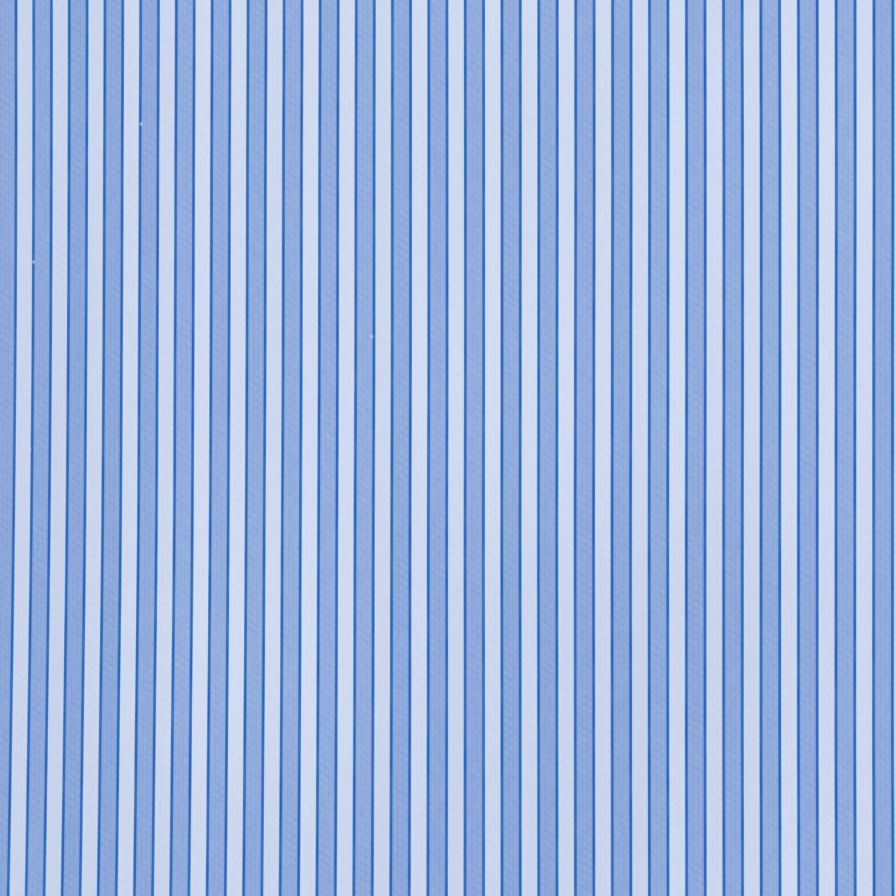
Write a three.js fragment shader that draws this pattern.

```glsl
// Woven shirting with vertical blue and white stripes edged by dark blue lines.
varying vec2 vUv;

const vec3 WHITE = vec3(0.805, 0.845, 0.935);
const vec3 BLUE = vec3(0.565, 0.670, 0.863);
const vec3 EDGE = vec3(0.165, 0.405, 0.720);

const float OFFSET = -0.959;      // stripe phase at the left side
const float REPEATS = 25.40;      // stripe pairs per canvas before stretch
const float STRETCH = 0.854;      // widening of the stripes to the right
const float LEAN = 0.0095;        // sideways drift at the lower left
const float LEAN_END = 0.55;      // where the drift fades out
const float WOBBLE = 0.0007;      // waviness of the cloth
const float LINE_HALF = 0.037;    // half width of an edge line, in repeats
const float SOFT = 0.024;         // half width of edge smoothing, in repeats
const float THREADS = 8.0;        // warp threads per repeat
const float TWILL = 112.0;        // slanted weave marks up the canvas
const float TWILL_SLANT = 3.0;
const float SPECK_CELLS = 9.0;
const float SPECK_CHANCE = 0.09;
const float SPECK_RADIUS = 0.0032;
const float TAU = 6.2831853;

float hash(vec2 p) {
  return fract(sin(dot(p, vec2(127.1, 311.7))) * 43758.5453);
}

float noise(vec2 p) {
  vec2 i = floor(p);
  vec2 f = fract(p);
  f = f * f * (3.0 - 2.0 * f);
  return mix(mix(hash(i), hash(i + vec2(1.0, 0.0)), f.x),
             mix(hash(i + vec2(0.0, 1.0)), hash(i + vec2(1.0, 1.0)), f.x), f.y);
}

// Stripe coordinate: one unit per blue and white pair
float stripePhase(vec2 uv) {
  float drop = 1.0 - uv.y;
  float x = uv.x + LEAN * drop * drop * max(0.0, 1.0 - uv.x / LEAN_END);
  x += WOBBLE * (noise(uv * vec2(6.0, 5.0)) - 0.5);
  return OFFSET + REPEATS * x - STRETCH * x * x;
}

// Sparse lint, at most one fleck per cell
float specks(vec2 uv) {
  vec2 cell = floor(uv * SPECK_CELLS);
  vec2 jitter = vec2(hash(cell + 3.7), hash(cell + 8.2));
  vec2 center = (cell + 0.2 + 0.6 * jitter) / SPECK_CELLS;
  float fleck = 1.0 - smoothstep(0.2, 1.0, length(uv - center) / SPECK_RADIUS);
  return fleck * step(hash(cell + 21.4), SPECK_CHANCE);
}

void main() {
  float phase = stripePhase(vUv);
  float t = fract(phase);

  // Blue fills the first half of each repeat, lines run along both borders
  float border = abs(fract(t * 2.0 + 0.5) - 0.5) * 0.5;
  float side = t < 0.5 ? 1.0 : -1.0;
  float blue = smoothstep(-SOFT, SOFT, side * border);
  float line = 1.0 - smoothstep(LINE_HALF - SOFT, LINE_HALF + SOFT, border);

  // Weave: warp threads and broken slanted marks, stronger in the blue
  float warp = cos(TAU * THREADS * phase);
  float twill = sin(TAU * (TWILL * vUv.y + TWILL_SLANT * phase));
  twill *= noise(vUv * vec2(150.0, 70.0));
  float grain = noise(vUv * vec2(300.0, 120.0)) - 0.5;
  float weave = 0.010 * warp + 0.020 * twill + 0.022 * grain;

  // Uneven light over the cloth and dye from stripe to stripe
  float shade = 0.035 * (noise(vUv * 3.5 + 4.0) - 0.5);
  shade += 0.014 * (hash(vec2(floor(phase * 2.0), 5.0)) - 0.5);

  vec3 color = mix(WHITE, BLUE, blue);
  color += (weave * mix(0.4, 1.0, blue) + shade) * vec3(1.1, 1.0, 0.65);
  float strength = 0.94 + 0.12 * (noise(vec2(floor(phase * 2.0 + 0.5), vUv.y * 40.0)) - 0.5);
  color = mix(color, EDGE, line * strength);
  color = mix(color, WHITE, 0.6 * specks(vUv));

  gl_FragColor = vec4(color, 1.0);
}
```
